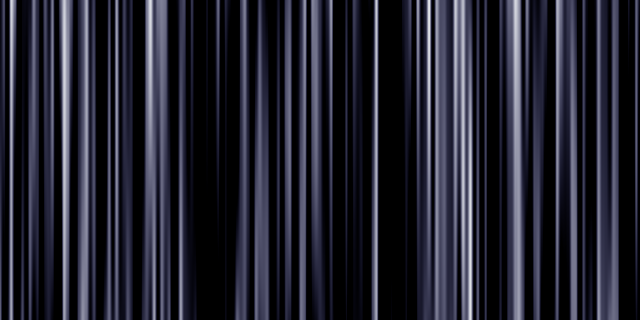
Reproduce this pattern procedurally as a Shadertoy shader.

```glsl
// Draws fine vertical streaks of pale blue-grey light on black.

const float FINE_COLUMNS = 85.0;   // columns per canvas height
const float BROAD_COLUMNS = 28.0;
const float FINE_FADES = 0.7;      // brightness changes per canvas height
const float BROAD_FADES = 0.5;
const float BROAD_SHARE = 0.35;

float hash(vec2 p) {
    return fract(sin(dot(p, vec2(127.1, 311.7))) * 43758.5453);
}

// Brightness of one column, fading slowly along its height.
float columnLight(float column, float y, float seed) {
    float along = y + 8.0 * hash(vec2(column, seed));
    float segment = floor(along);
    float start = hash(vec2(column + seed, segment));
    float end = hash(vec2(column + seed, segment + 1.0));
    return mix(start, end, smoothstep(0.0, 1.0, along - segment));
}

// Smooth blend between neighbouring columns.
float streaks(vec2 p, float seed) {
    float column = floor(p.x);
    float left = columnLight(column, p.y, seed);
    float right = columnLight(column + 1.0, p.y, seed);
    return mix(left, right, smoothstep(0.0, 1.0, p.x - column));
}

// Cuts the dark half to black and lifts the peaks.
float contrast(float value, float low, float high) {
    return pow(clamp((value - low) / (high - low), 0.0, 1.0), 1.5);
}

// Grey with a blue cast that is strongest in the shadows.
vec3 tint(float light) {
    return vec3(light, min(light * 1.01, 1.0), pow(light, 0.75));
}

void mainImage(out vec4 fragColor, in vec2 fragCoord) {
    vec2 p = fragCoord / iResolution.y;

    // Thin lines gathered into brighter and darker bands.
    float fine = streaks(p * vec2(FINE_COLUMNS, FINE_FADES), 17.0);
    float broad = streaks(p * vec2(BROAD_COLUMNS, BROAD_FADES), 53.0);
    float light = contrast(mix(fine, broad, BROAD_SHARE), 0.42, 0.90);

    fragColor = vec4(tint(light), 1.0);
}
```
